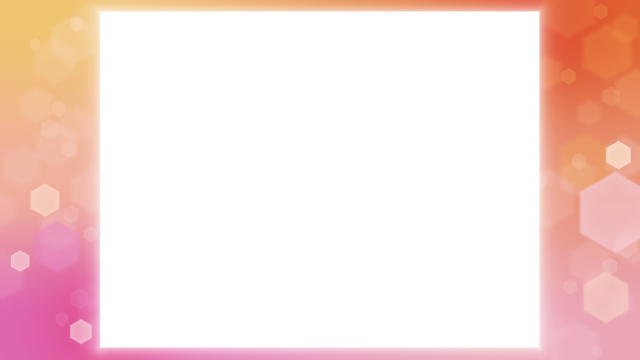
This background is drawn by a Shadertoy shader. Its source:

```glsl
const vec2 CANVAS = vec2(16.0 / 9.0, 1.0);
const vec2 PANEL_CENTER = vec2(0.888, 0.5015);
const vec2 PANEL_HALF = vec2(0.610, 0.4665);
const float GLOW_WIDTH = 0.022;
const float GLOW_STRENGTH = 0.65;
const float SIDE_WIDTH = 0.28;
const int SOFT_COUNT = 30;
const int CRISP_COUNT = 18;

const vec3 LEFT_TOP = vec3(0.94, 0.77, 0.44);
const vec3 LEFT_MID = vec3(0.94, 0.69, 0.61);
const vec3 LEFT_LOW = vec3(0.87, 0.41, 0.70);
const vec3 RIGHT_TOP = vec3(0.88, 0.41, 0.20);
const vec3 RIGHT_MID = vec3(0.91, 0.58, 0.47);
const vec3 RIGHT_LOW = vec3(0.92, 0.65, 0.71);
const vec3 EMBER = vec3(0.87, 0.27, 0.18);
const vec3 MAGENTA = vec3(0.88, 0.27, 0.52);
const vec3 PALE_PINK = vec3(0.96, 0.79, 0.83);
const vec3 PALE_CREAM = vec3(0.98, 0.87, 0.79);
const vec3 GOLD = vec3(0.95, 0.67, 0.33);
const vec3 ORCHID = vec3(0.91, 0.53, 0.78);

float hash(float n) {
    return fract(sin(n * 91.17 + 4.3) * 4375.85);
}

float hexagonDistance(vec2 p, float radius) {
    p = abs(p);
    return max(p.x, 0.5 * p.x + 0.866 * p.y) - radius;
}

float boxDistance(vec2 p, vec2 halfSize) {
    vec2 d = abs(p) - halfSize;
    return length(max(d, 0.0)) + min(max(d.x, d.y), 0.0);
}

float spot(vec2 p, vec2 center, float radius) {
    vec2 d = (p - center) / radius;
    return exp(-dot(d, d));
}

vec3 threeStops(vec3 low, vec3 mid, vec3 top, float y) {
    return mix(mix(low, mid, smoothstep(0.1, 0.5, y)), top, smoothstep(0.5, 0.95, y));
}

vec3 backdrop(vec2 p) {
    vec3 left = threeStops(LEFT_LOW, LEFT_MID, LEFT_TOP, p.y);
    vec3 right = threeStops(RIGHT_LOW, RIGHT_MID, RIGHT_TOP, p.y);
    vec3 color = mix(left, right, smoothstep(0.1, 1.5, p.x));
    color = mix(color, EMBER, 0.8 * spot(p, vec2(1.50, 0.95), 0.22));
    return mix(color, MAGENTA, 0.85 * spot(p, vec2(0.31, 0.09), 0.19));
}

// Blends one hexagonal light into the color, with a faintly brighter rim
void addBokeh(inout vec3 color, vec2 p, vec2 center, float radius,
              float blur, vec3 tint, float opacity) {
    float d = hexagonDistance(p - center, radius);
    float soft = max(blur, 0.75 / iResolution.y);
    float fill = 1.0 - smoothstep(-soft, soft, d);
    float rim = 0.85 + 0.15 * smoothstep(-0.5 * radius, 0.0, d);
    color = mix(color, tint, fill * opacity * rim);
}

// Spreads lights evenly down both side columns
void scatterBokeh(inout vec3 color, vec2 p, int count, float seed,
                  vec2 radii, float blur, float opacity) {
    for (int i = 0; i < count; i++) {
        float n = float(i) + seed;
        float side = float(i % 2);
        vec2 center = vec2(SIDE_WIDTH * hash(n), fract(n * 0.618));
        center.x += side * (CANVAS.x - SIDE_WIDTH);
        vec3 tint = mix(PALE_PINK, PALE_CREAM, center.y);
        tint = mix(tint, GOLD, side * smoothstep(0.55, 0.85, center.y));
        tint = mix(tint, ORCHID, (1.0 - side) * smoothstep(0.4, 0.1, center.y));
        float radius = mix(radii.x, radii.y, hash(n + 7.7));
        addBokeh(color, p, center, radius, blur, tint, opacity * mix(0.6, 1.0, hash(n + 3.1)));
    }
}

void mainImage(out vec4 fragColor, in vec2 fragCoord) {
    vec2 p = fragCoord / iResolution.xy * CANVAS;
    vec3 color = backdrop(p);

    // Blurred and small lights
    scatterBokeh(color, p, SOFT_COUNT, 2.0, vec2(0.03, 0.075), 0.012, 0.32);
    scatterBokeh(color, p, CRISP_COUNT, 61.0, vec2(0.014, 0.030), 0.003, 0.38);

    // Broad lights that anchor each side
    addBokeh(color, p, vec2(1.627, 0.549), 0.070, 0.012, GOLD, 0.35);
    addBokeh(color, p, vec2(1.709, 0.410), 0.098, 0.005, PALE_PINK, 0.75);
    addBokeh(color, p, vec2(1.683, 0.174), 0.062, 0.005, PALE_CREAM, 0.50);
    addBokeh(color, p, vec2(0.157, 0.315), 0.062, 0.005, ORCHID, 0.50);

    // Brightest lights
    addBokeh(color, p, vec2(1.718, 0.569), 0.034, 0.002, PALE_CREAM, 0.90);
    addBokeh(color, p, vec2(0.125, 0.444), 0.040, 0.003, PALE_CREAM, 0.70);
    addBokeh(color, p, vec2(0.056, 0.275), 0.026, 0.002, PALE_PINK, 0.85);
    addBokeh(color, p, vec2(0.225, 0.079), 0.030, 0.003, PALE_PINK, 0.75);

    // White panel and its halo
    float d = boxDistance(p - PANEL_CENTER, PANEL_HALF);
    float edge = 0.75 / iResolution.y;
    color = mix(color, vec3(1.0), GLOW_STRENGTH * exp(-max(d, 0.0) / GLOW_WIDTH));
    color = mix(color, vec3(1.0), 1.0 - smoothstep(-edge, edge, d));
    fragColor = vec4(color, 1.0);
}
```
